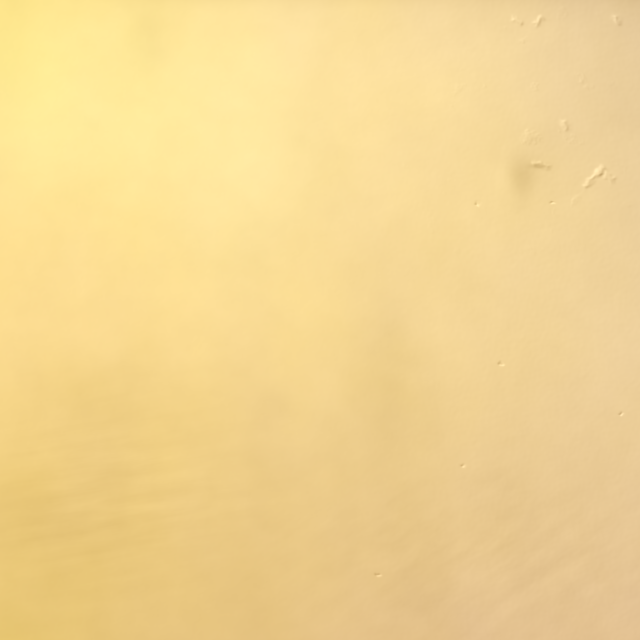
A Shadertoy shader for this texture:

```glsl
const vec2 LIGHT_DIR = vec2(-0.8, 0.6);
const float LIGHT_STEP = 0.003;
const float RELIEF = 0.15;
const float GRAIN = 0.15;
const float CHIPS = 0.5;
const float MOTTLE = 0.028;
const float BLUE_DRIFT = 0.035;
const float STROKES = 0.045;
const vec3 SHADE_TINT = vec3(0.95, 1.0, 1.0);

// Wash colours: three rows, each left, middle, right
const vec3 LOW_L = vec3(0.91, 0.78, 0.45);
const vec3 LOW_M = vec3(0.90, 0.765, 0.53);
const vec3 LOW_R = vec3(0.885, 0.755, 0.575);
const vec3 MID_L = vec3(0.99, 0.865, 0.565);
const vec3 MID_M = vec3(0.972, 0.852, 0.58);
const vec3 MID_R = vec3(0.930, 0.815, 0.61);
const vec3 TOP_L = vec3(0.99, 0.89, 0.54);
const vec3 TOP_M = vec3(0.995, 0.885, 0.625);
const vec3 TOP_R = vec3(0.895, 0.785, 0.60);

// Ridges as start.xy, end.xy
const int RIDGE_COUNT = 8;
const vec4 RIDGES[RIDGE_COUNT] = vec4[](
    vec4(0.915, 0.712, 0.935, 0.732), vec4(0.935, 0.732, 0.941, 0.738),
    vec4(0.946, 0.728, 0.956, 0.721), vec4(0.836, 0.745, 0.854, 0.741),
    vec4(0.803, 0.971, 0.811, 0.966), vec4(0.837, 0.964, 0.843, 0.972),
    vec4(0.961, 0.973, 0.964, 0.967), vec4(0.880, 0.809, 0.884, 0.801));

const int PIT_COUNT = 6;
const vec2 PITS[PIT_COUNT] = vec2[](
    vec2(0.782, 0.432), vec2(0.722, 0.273), vec2(0.970, 0.354),
    vec2(0.590, 0.103), vec2(0.862, 0.684), vec2(0.745, 0.682));

vec2 hashGradient(vec2 cell) {
    vec2 q = vec2(dot(cell, vec2(127.1, 311.7)), dot(cell, vec2(269.5, 183.3)));
    return 2.0 * fract(sin(q) * 43758.5) - 1.0;
}

float gradientNoise(vec2 p) {
    vec2 i = floor(p), f = fract(p);
    vec2 u = f * f * f * (f * (f * 6.0 - 15.0) + 10.0);
    vec2 e = vec2(1.0, 0.0);
    float a = dot(hashGradient(i), f);
    float b = dot(hashGradient(i + e.xy), f - e.xy);
    float c = dot(hashGradient(i + e.yx), f - e.yx);
    float d = dot(hashGradient(i + e.xx), f - e.xx);
    return mix(mix(a, b, u.x), mix(c, d, u.x), u.y);
}

float fbm(vec2 p) {
    float sum = 0.0, amp = 0.6;
    for (int i = 0; i < 4; i++) {
        sum += amp * gradientNoise(p);
        p = mat2(1.6, 1.2, -1.2, 1.6) * p + 3.7;
        amp *= 0.5;
    }
    return sum;
}

float blob(vec2 p, vec2 centre, vec2 radius) {
    vec2 q = (p - centre) / radius;
    return exp(-dot(q, q));
}

float segmentDistance(vec2 p, vec2 a, vec2 b) {
    vec2 pa = p - a, ba = b - a;
    return length(pa - ba * clamp(dot(pa, ba) / dot(ba, ba), 0.0, 1.0));
}

// Quadratic through the values at 0, 0.5 and 1
vec3 throughThree(vec3 a, vec3 b, vec3 c, float t) {
    return a * (1.0 - t) * (1.0 - 2.0 * t) + b * 4.0 * t * (1.0 - t) + c * t * (2.0 * t - 1.0);
}

float plasterHeight(vec2 p) {
    float rough = mix(0.3, 1.0, smoothstep(0.4, 0.9, p.x));
    float h = GRAIN * rough * (fbm(p * 32.0) + 0.4 * gradientNoise(p * 130.0));
    float chipArea = blob(p, vec2(0.82, 0.80), vec2(0.16, 0.18));
    h += CHIPS * chipArea * smoothstep(0.18, 0.45, fbm(p * 26.0 + 5.0));
    vec2 warped = p + 0.004 * vec2(gradientNoise(p * 120.0), gradientNoise(p * 120.0 + 9.0));
    for (int i = 0; i < RIDGE_COUNT; i++) {
        float d = segmentDistance(warped, RIDGES[i].xy, RIDGES[i].zw) / 0.0045;
        h += 0.8 * exp(-d * d);
    }
    for (int i = 0; i < PIT_COUNT; i++)
        h -= 0.8 * blob(warped, PITS[i], vec2(0.0035, 0.0025));
    return h;
}

void mainImage(out vec4 fragColor, in vec2 fragCoord) {
    vec2 uv = fragCoord / iResolution.xy;

    // Broad wash
    vec3 low = throughThree(LOW_L, LOW_M, LOW_R, uv.x);
    vec3 mid = throughThree(MID_L, MID_M, MID_R, uv.x);
    vec3 top = throughThree(TOP_L, TOP_M, TOP_R, uv.x);
    vec3 col = throughThree(low, mid, top, uv.y);

    // Glows and stains
    vec2 p = uv + 0.05 * vec2(fbm(uv * 6.0), fbm(uv * 6.0 + 7.0));
    col += vec3(0.0, 0.035, 0.035) * blob(p, vec2(0.09, 0.83), vec2(0.15, 0.13));
    col += vec3(0.01, 0.030, 0.035) * blob(p, vec2(0.35, 0.77), vec2(0.15, 0.18));
    col += vec3(0.012, 0.014, 0.012) * blob(p, vec2(0.68, 0.85), vec2(0.15, 0.10));
    float tone = -0.022 * blob(p, vec2(0.23, 0.94), vec2(0.04, 0.06));
    tone -= 0.020 * blob(p, vec2(0.45, 0.22), vec2(0.60, 0.16));
    tone -= 0.026 * blob(p, vec2(0.60, 0.44), vec2(0.06, 0.15));
    tone -= 0.024 * blob(p, vec2(0.15, 0.38), vec2(0.12, 0.08));
    tone -= 0.032 * blob(p, vec2(0.08, 0.20), vec2(0.15, 0.08));
    tone -= 0.022 * blob(p, vec2(0.65, 0.07), vec2(0.06, 0.06));
    tone -= 0.014 * blob(p, vec2(0.42, 0.36), vec2(0.03, 0.04));
    tone -= 0.030 * exp((uv.y - 1.0) / 0.015) * smoothstep(0.05, 0.3, uv.x);

    // Soft dent, narrowing downwards
    vec2 dent = uv - vec2(0.817, 0.725);
    float dentWidth = 0.022 + 0.25 * clamp(dent.y, -0.04, 0.04);
    tone -= 0.060 * blob(dent, vec2(0.0), vec2(dentWidth, 0.032));
    tone += 0.022 * blob(p, vec2(0.785, 0.738), vec2(0.016, 0.034));
    tone -= 0.075 * blob(uv, vec2(0.842, 0.741), vec2(0.014, 0.004));

    // Mottling, tint drift and slanted brush strokes
    tone += MOTTLE * (fbm(uv * vec2(9.0, 7.0)) + 0.5 * fbm(uv * vec2(24.0, 30.0)));
    col.b += BLUE_DRIFT * fbm(uv * vec2(6.0, 5.0) + 13.0);
    vec2 along = vec2(uv.x + 0.2 * uv.y, uv.y - 0.16 * uv.x);
    float strokeArea = blob(uv, vec2(0.17, 0.22), vec2(0.20, 0.14));
    tone += STROKES * strokeArea * fbm(along * vec2(7.0, 50.0));
    vec2 crease = vec2(uv.x + uv.y, uv.y - 0.7 * uv.x);
    float creaseArea = blob(uv, vec2(0.78, 0.13), vec2(0.32, 0.14));
    tone += STROKES * creaseArea * fbm(crease * vec2(9.0, 34.0));

    // Side light across the relief
    tone += RELIEF * (plasterHeight(uv) - plasterHeight(uv + LIGHT_DIR * LIGHT_STEP));
    fragColor = vec4(clamp(col + tone * SHADE_TINT, 0.0, 1.0), 1.0);
}
```
